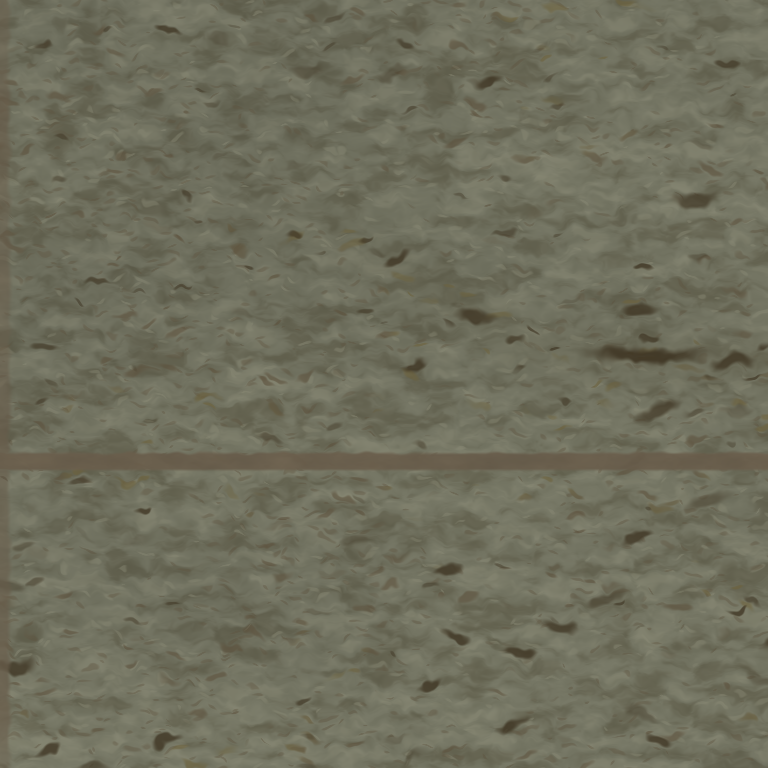
Give the GLSL for this texture, as a three.js fragment shader.

```glsl
// Weathered travertine slab: one stone across, split by a level joint, with a faint joint
// at the left edge. Stretched noise gives the bedding; hashed, tilted ellipses give the
// flecks and pits, which crowd along a sloping vein.
varying vec2 vUv;

const vec3 STONE = vec3(0.468, 0.472, 0.400);
const vec3 PALE = vec3(0.535, 0.535, 0.455);
const vec3 SHADE = vec3(0.405, 0.400, 0.325);
const vec3 BROWN = vec3(0.365, 0.320, 0.240);
const vec3 OCHRE = vec3(0.430, 0.385, 0.235);
const vec3 PIT = vec3(0.235, 0.195, 0.125);
const vec3 GROUT = vec3(0.412, 0.365, 0.295);
const float JOINT_Y = 0.399;
const float JOINT_HALF = 0.0105;
const float SIDE_WIDTH = 0.012;

float hash(vec2 p) {
  vec3 q = fract(vec3(p.xyx) * 0.1031);
  q += dot(q, q.yzx + 33.33);
  return fract((q.x + q.y) * q.z);
}

vec2 hash2(vec2 p) {
  return vec2(hash(p), hash(p + 71.7));
}

float noise(vec2 p) {
  vec2 i = floor(p);
  vec2 f = fract(p);
  f = f * f * (3.0 - 2.0 * f);
  return mix(mix(hash(i), hash(i + vec2(1.0, 0.0)), f.x),
             mix(hash(i + vec2(0.0, 1.0)), hash(i + vec2(1.0, 1.0)), f.x), f.y);
}

float fbm(vec2 p) {
  float sum = 0.0;
  float gain = 0.5;
  for (int i = 0; i < 4; i++) {
    sum += gain * noise(p);
    p = p * 2.03 + 19.1;
    gain *= 0.5;
  }
  return sum / 0.9375;
}

// Soft tilted ellipses, at most one per grid cell
float flecks(vec2 p, vec2 grid, float chance, float seed) {
  vec2 q = p * grid;
  vec2 cell = floor(q);
  float cover = 0.0;
  for (int y = -1; y <= 1; y++) {
    for (int x = -1; x <= 1; x++) {
      vec2 id = cell + vec2(float(x), float(y));
      vec2 key = id + seed;
      vec2 shape = hash2(key + 17.3);
      vec2 d = (q - id - hash2(key)) / grid;
      float tilt = (shape.x - 0.55) * 1.1;
      d = mat2(cos(tilt), -sin(tilt), sin(tilt), cos(tilt)) * d;
      vec2 size = vec2(0.42, 0.14) * mix(0.4, 1.0, shape.y) / grid.x;
      float present = smoothstep(0.0, 0.1, chance - hash(key + 41.9));
      cover = max(cover, present * (1.0 - smoothstep(0.45, 1.15, length(d / size))));
    }
  }
  return cover;
}

// Band falling to the right, then running level
float veinBand(vec2 p) {
  float centre = mix(0.76, 0.535, smoothstep(0.25, 0.78, p.x));
  float offset = (p.y - centre) / 0.035;
  return exp(-offset * offset) * smoothstep(0.28, 0.62, p.x);
}

// Bedding, broad tone and fine grain
vec3 stoneColor(vec2 p) {
  float bedding = fbm(p * vec2(26.0, 62.0));
  float grain = noise(p * vec2(85.0, 150.0));
  float broad = fbm(p * vec2(3.0, 5.0) + 8.0);
  vec3 color = mix(SHADE, STONE, smoothstep(0.22, 0.55, bedding));
  color = mix(color, PALE, 0.6 * smoothstep(0.53, 0.78, bedding));
  color += (grain - 0.5) * 0.035;
  return color * (0.96 + 0.1 * (broad - 0.5) - 0.035 * (p.y - 0.5));
}

void main() {
  vec2 p = vUv;
  vec2 wobble = vec2(noise(p * 48.0), noise(p * 48.0 + 31.0)) - 0.5;
  vec2 fine = vec2(noise(p * 110.0 + 5.0), noise(p * 110.0 + 57.0)) - 0.5;
  vec2 warped = p + wobble * vec2(0.014, 0.011) + fine * vec2(0.006, 0.005);
  float vein = veinBand(p);
  float patches = fbm(p * vec2(5.0, 7.0) + 3.0);
  vec3 color = stoneColor(warped);

  // Pale chips, then two sizes of brown fleck
  float worn = smoothstep(0.3, 0.7, patches) * mix(1.15, 0.75, p.x);
  color = mix(color, PALE, 0.45 * flecks(warped, vec2(36.0, 68.0), 0.32, 11.0));
  color = mix(color, BROWN, 0.38 * flecks(warped, vec2(42.0, 80.0), 0.15 + 0.4 * worn, 23.0));
  vec3 stain = mix(BROWN, OCHRE, smoothstep(0.5, 0.7, noise(p * 7.0 + 12.0)));
  color = mix(color, stain, 0.6 * flecks(warped, vec2(23.0, 44.0), 0.08 + 0.28 * worn + 0.3 * vein, 37.0));

  // Dark pits, denser on the vein, and its long open seam
  float pits = flecks(warped, vec2(13.0, 22.0), 0.14 + 0.45 * vein, 59.0);
  float specks = flecks(warped, vec2(25.0, 40.0), 0.09 + 0.25 * vein, 83.0);
  float seam = 1.0 - smoothstep(0.35, 1.1, length((warped - vec2(0.84, 0.538)) / vec2(0.095, 0.013)));
  color = mix(color, SHADE, 0.3 * vein);
  color = mix(color, PIT, max(max(0.75 * pits, 0.65 * specks), 0.85 * seam));

  // Joints with ragged edges and uneven fill
  float ragged = (noise(p * 65.0 + 90.0) - 0.5) * 0.005;
  float level = 1.0 - smoothstep(-0.002, 0.003, abs(p.y - JOINT_Y + ragged * 0.4) - JOINT_HALF + ragged * 0.5);
  float side = 1.0 - smoothstep(-0.004, 0.004, p.x - SIDE_WIDTH + ragged);
  vec3 grout = GROUT * (0.93 + 0.14 * fbm(p * vec2(22.0, 50.0) + 44.0));
  color = mix(color, grout, max(0.92 * level, side * (0.4 + 0.35 * noise(p * 14.0))));

  gl_FragColor = vec4(color, 1.0);
}
```
